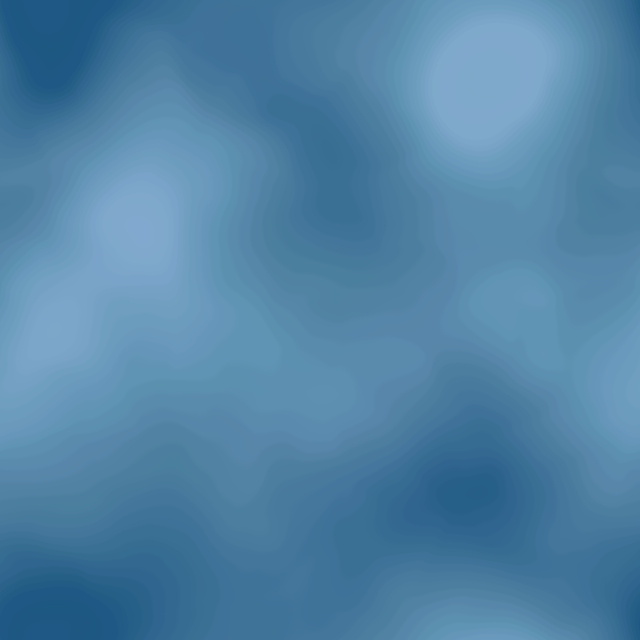
A Shadertoy shader for this texture:

```glsl
// Seamless soft blue haze: broad pale and deep patches, small spots and faint tone bands.

const float TAU = 6.2831853;

const vec3 DEEP  = vec3(0.12, 0.345, 0.515);
const vec3 SLATE = vec3(0.245, 0.45, 0.592);
const vec3 MID   = vec3(0.32, 0.51, 0.64);
const vec3 SKY   = vec3(0.38, 0.58, 0.71);
const vec3 PALE  = vec3(0.50, 0.66, 0.80);

vec3 hash3(vec2 cell, float seed) {
    vec3 q = fract(vec3(cell.xyx + seed) * vec3(0.1031, 0.1030, 0.0973));
    q += dot(q, q.yxz + 33.33);
    return fract((q.xxy + q.yzz) * q.zyx);
}

// Whole-number frequencies keep every wave periodic on the canvas.
float wave(vec2 uv, vec2 freq, float amplitude, float phase) {
    return amplitude * cos(TAU * dot(uv, freq) - phase);
}

// Smooth cellular noise in -1..1, wrapping after the given number of cells.
float softCells(vec2 uv, float cells, float falloff, float seed) {
    vec2 p = uv * cells;
    vec2 base = floor(p);
    float total = 0.0;
    float weightSum = 0.0;
    for (int j = -1; j <= 1; j++) {
        for (int i = -1; i <= 1; i++) {
            vec2 cell = base + vec2(i, j);
            vec3 rnd = hash3(mod(cell, cells), seed);
            vec2 toSeed = cell + 0.5 + 0.7 * (rnd.xy - 0.5) - p;
            float weight = exp(-falloff * dot(toSeed, toSeed));
            total += weight * (2.0 * rnd.z - 1.0);
            weightSum += weight;
        }
    }
    return total / weightSum;
}

// Broad light and dark patches from layered sines.
float patches(vec2 uv) {
    float h = 0.03;
    h += wave(uv, vec2(0, -1), 1.02,  2.73);
    h += wave(uv, vec2(0, -2), 0.32,  1.02);
    h += wave(uv, vec2(1,  0), 0.32, -0.51);
    h += wave(uv, vec2(2,  0), 0.42, -2.68);
    h += wave(uv, vec2(1, -1), 0.55, -1.71);
    h += wave(uv, vec2(1,  1), 0.77, -2.32);
    h += wave(uv, vec2(1, -2), 0.30, -1.02);
    h += wave(uv, vec2(1,  2), 0.42, -2.74);
    h += wave(uv, vec2(2, -1), 0.71, -1.82);
    h += wave(uv, vec2(2,  1), 0.45,  2.12);
    return h;
}

// Flattens the middle tones and deepens the extremes.
float shapeTone(float tone) {
    return tone * (0.78 + 0.085 * min(tone * tone, 6.0));
}

// Pulls the tone towards even levels with softened edges.
float bandTone(float tone, float levels, float strength) {
    float t = tone * levels;
    float stepped = floor(t) + smoothstep(0.35, 0.65, fract(t));
    return mix(t, stepped, strength) / levels;
}

// Colour ramp over tone levels from -3 (deep) to 3 (pale).
vec3 hazeColour(float tone) {
    vec3 colour = mix(DEEP, SLATE, clamp((tone + 3.0) / 2.0, 0.0, 1.0));
    colour = mix(colour, MID, clamp(tone + 1.0, 0.0, 1.0));
    colour = mix(colour, SKY, clamp(tone, 0.0, 1.0));
    return mix(colour, PALE, clamp((tone - 1.0) / 2.0, 0.0, 1.0));
}

void mainImage(out vec4 fragColor, in vec2 fragCoord) {
    vec2 uv = fragCoord / iResolution.xy;

    // Periodic bending of the patch outlines
    vec2 bend = vec2(wave(uv, vec2(1, 3), 0.014, 0.8),
                     wave(uv, vec2(3, -1), 0.014, 2.1));

    // Large patches, then soft spots and finer mottling
    float tone = shapeTone(patches(uv + bend));
    tone += 0.50 * softCells(uv + bend, 7.0, 6.0, 11.0);
    tone += 0.16 * softCells(uv - bend, 15.0, 6.0, 29.0);

    // Faint contours, with a slight teal to violet drift between levels
    float banded = bandTone(tone, 4.0, 0.75);
    float tint = 0.5 * softCells(uv, 5.0, 4.0, 47.0) + 0.5 * sin(TAU * banded * 0.9);
    vec3 colour = hazeColour(banded) + tint * vec3(0.008, -0.003, 0.011);

    fragColor = vec4(colour, 1.0);
}
```
